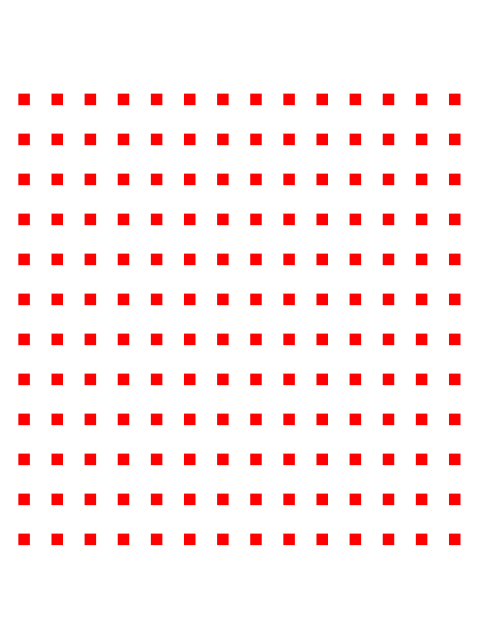
A Shadertoy shader for this pattern:

```glsl
#define GRID_COUNT  vec2(14.0, 12.0)
#define GRID_PITCH  vec2(0.06901, 0.08333)
#define GRID_OFFSET vec2(-0.0012, 0.0013)
#define SQUARE_SIDE 0.024
#define PAPER       vec3(1.0)
#define INK         vec3(1.0, 0.0, 0.0)

// Offset from the nearest cell centre of a finite, centred grid
vec2 nearestCell(vec2 p) {
    vec2 middle = 0.5 * (GRID_COUNT - 1.0);
    vec2 cell = clamp(floor(p / GRID_PITCH + middle + 0.5), vec2(0.0), GRID_COUNT - 1.0);
    return p - (cell - middle) * GRID_PITCH;
}

// Share of a pixel covered by an axis-aligned square
float squareCoverage(vec2 p, float side, float pixel) {
    vec2 inside = clamp((0.5 * side - abs(p)) / pixel + 0.5, 0.0, 1.0);
    return inside.x * inside.y;
}

void mainImage(out vec4 fragColor, in vec2 fragCoord) {
    // Canvas width is one unit, measured from the centre
    float pixel = 1.0 / iResolution.x;
    vec2 p = (fragCoord - 0.5 * iResolution.xy) * pixel - GRID_OFFSET;

    float ink = squareCoverage(nearestCell(p), SQUARE_SIDE, pixel);
    fragColor = vec4(mix(PAPER, INK, ink), 1.0);
}
```
